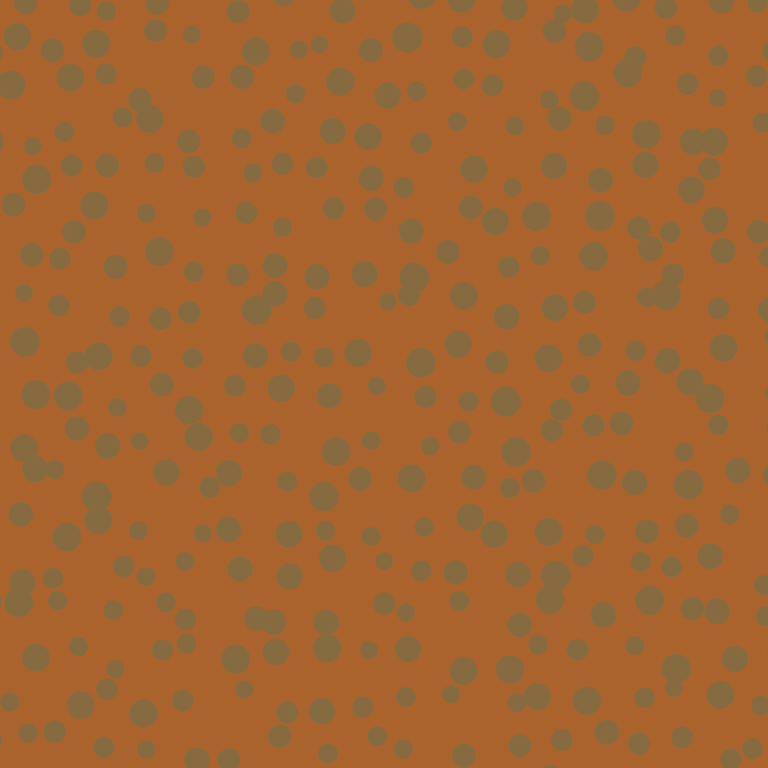
Write a WebGL 2 fragment shader that draws this pattern.

```glsl
#version 300 es
precision highp float;
// Draws flat olive dots of varied size, scattered irregularly on a rust ground.

uniform vec2 u_resolution;
out vec4 fragColor;

const vec3 RUST = vec3(0.67, 0.39, 0.18);
const vec3 OLIVE = vec3(0.53, 0.42, 0.25);

const float CELLS = 17.5;         // grid cells across the canvas
const float JITTER = 0.70;        // range of dot centres, in cells
const float MIN_RADIUS = 0.20;    // in cells
const float MAX_RADIUS = 0.345;   // in cells
const float EDGE_WIDTH = 0.0024;  // soft rim, in canvas units

// Three independent random values in 0..1 for one grid cell
vec3 hash3(vec2 cell) {
    uvec3 v = uvec3(ivec3(ivec2(cell) + 64, 7));
    v = v * 1664525u + 1013904223u;
    v.x += v.y * v.z;
    v.y += v.z * v.x;
    v.z += v.x * v.y;
    v ^= v >> 16u;
    v.x += v.y * v.z;
    v.y += v.z * v.x;
    v.z += v.x * v.y;
    return vec3(v >> 8u) / 16777216.0;
}

float circleDistance(vec2 p, vec2 center, float radius) {
    return length(p - center) - radius;
}

// Signed distance, in cells, to the nearest dot of a jittered grid
float scatteredDots(vec2 p, float jitter, float minRadius, float maxRadius) {
    vec2 home = floor(p);
    float nearest = 1.0;
    for (int y = -1; y <= 1; y++) {
        for (int x = -1; x <= 1; x++) {
            vec2 cell = home + vec2(x, y);
            vec3 random = hash3(cell);
            vec2 center = cell + 0.5 + (random.xy - 0.5) * jitter;
            float radius = mix(minRadius, maxRadius, random.z);
            nearest = min(nearest, circleDistance(p, center, radius));
        }
    }
    return nearest;
}

// Coverage of a shape with a soft rim of the given full width
float fillMask(float dist, float width) {
    return 1.0 - smoothstep(-0.5 * width, 0.5 * width, dist);
}

void main() {
    float canvasSize = min(u_resolution.x, u_resolution.y);
    vec2 uv = gl_FragCoord.xy / canvasSize;

    float dist = scatteredDots(uv * CELLS, JITTER, MIN_RADIUS, MAX_RADIUS) / CELLS;
    float rim = max(EDGE_WIDTH, 1.0 / canvasSize);

    fragColor = vec4(mix(RUST, OLIVE, fillMask(dist, rim)), 1.0);
}
```
